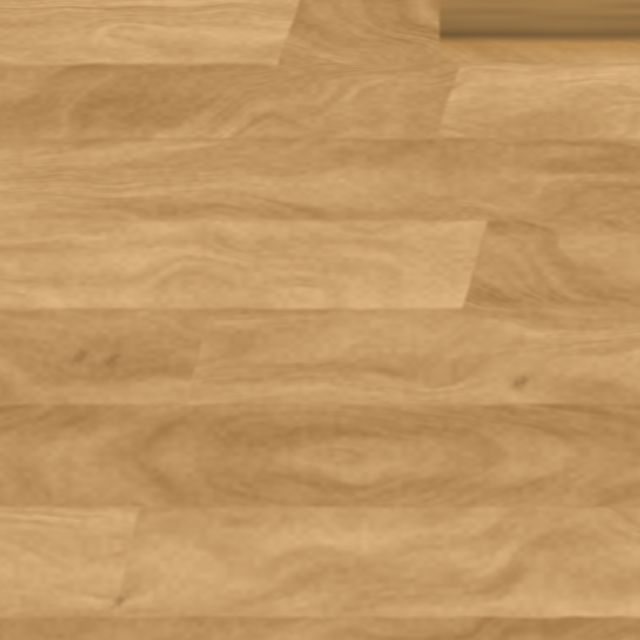
This texture is drawn by a WebGL 1 fragment shader. Its source:

```glsl
precision highp float;
// Oak strip floor: long planks widening toward the viewer, slanted joints, soft grain and knots.

uniform vec2 u_resolution;

#define DARK_OAK vec3(0.632, 0.470, 0.268)
#define LIGHT_OAK vec3(0.858, 0.704, 0.502)
#define OCHRE vec3(0.71, 0.53, 0.28)
#define SHADE_BOARD vec3(0.585, 0.450, 0.275)
#define KNOT_COLOR vec3(0.46, 0.31, 0.15)
#define ROW_HEIGHT 0.1107   // height of the second row
#define ROW_GROWTH 0.00556  // quadratic widening per row
#define FIRST_SEAM 0.1
#define EDGE_BLUR 0.0045
#define JOINT_SLANT 0.038
#define RING_CONTRAST 0.50
#define FIBRE_CONTRAST 0.30

float hash(vec2 p) {
  vec3 q = fract(p.xyx * 0.1031);
  q += dot(q, q.yzx + 33.33);
  return fract((q.x + q.y) * q.z);
}

float noise(vec2 p) {
  vec2 i = floor(p), f = fract(p);
  f = f * f * (3.0 - 2.0 * f);
  return mix(mix(hash(i), hash(i + vec2(1.0, 0.0)), f.x),
             mix(hash(i + vec2(0.0, 1.0)), hash(i + vec2(1.0, 1.0)), f.x), f.y);
}

// Entry i (0 to 7) of two packed vectors
float pick(vec4 a, vec4 b, float i) {
  vec4 k = vec4(0.0, 1.0, 2.0, 3.0);
  return dot(a, 1.0 - min(abs(k - i), 1.0)) + dot(b, 1.0 - min(abs(k + 4.0 - i), 1.0));
}

// Distance from the top to row coordinate, and back
float rowAt(float y) {
  float a = ROW_HEIGHT, b = ROW_GROWTH;
  return 1.0 + (sqrt(a * a + 4.0 * b * (y - FIRST_SEAM)) - a) / (2.0 * b);
}

float seamAt(float row) {
  float n = row - 1.0;
  return FIRST_SEAM + n * (ROW_HEIGHT + n * ROW_GROWTH);
}

// Bent growth rings, broad streaks and fine fibres, centred on zero
float grain(vec2 p, float seed, float tilt, float arch) {
  vec2 offset = vec2(seed * 17.3, seed * 9.1);
  float bend = noise(p * vec2(3.6, 1.5) + offset)
             + 0.35 * noise(p * vec2(11.0, 3.5) + offset);
  float straight = p.y + 0.9 * bend + tilt * p.x;
  float arched = 1.9 * length(vec2(1.5 * (p.x - 0.52), p.y - 0.5)) + 0.45 * bend;
  float height = mix(straight, arched, arch);
  float rings = 0.5 * noise(vec2(p.x * 4.0, height * 6.0) + offset)
              + 0.5 * noise(vec2(p.x * 9.0, height * 12.0) + offset);
  float streaks = noise(vec2(p.x * 2.5, p.y * 5.0 + bend) + offset);
  float fibres = 0.45 * noise(vec2(p.x * 30.0, height * 20.0) + offset)
               + 0.55 * noise(p * vec2(95.0, 20.0) + offset);
  return RING_CONTRAST * (rings - 0.5) + 0.30 * (streaks - 0.5)
       + FIBRE_CONTRAST * (fibres - 0.5);
}

// One row of floor: two planks meeting at a slanted joint
vec3 plankRow(vec2 p, float row) {
  float top = seamAt(row);
  float v = (p.y - top) / (seamAt(row + 1.0) - top);
  float joint = pick(vec4(0.453, 0.70, 2.0, 0.742), vec4(0.31, 2.0, 0.198, 2.0), row);
  float leftTone = pick(vec4(0.79, 0.43, 0.50, 0.74), vec4(0.44, 0.38, 0.73, 0.48), row);
  float rightTone = pick(vec4(0.46, 0.74, 0.50, 0.39), vec4(0.55, 0.38, 0.64, 0.48), row);
  float leftTilt = pick(vec4(0.3, 2.6, 0.2, -0.6), vec4(0.2, 0.0, -0.4, 1.0), row);
  float rightTilt = pick(vec4(-3.0, 1.5, 0.0, -4.0), vec4(0.3, 0.0, 0.3, 0.0), row);
  float arch = 1.0 - min(abs(row - 5.0), 1.0);
  float d = p.x - joint + JOINT_SLANT * (v - 0.5);
  float side = smoothstep(-EDGE_BLUR, EDGE_BLUR, d);
  vec2 q = vec2(p.x, v);
  float tone = mix(leftTone + grain(q, row * 2.0 + 3.0, leftTilt, arch),
                   rightTone + grain(q, row * 2.0 + 4.0, rightTilt, arch), side);
  // Seam shade and lit lower edge come and go along the plank
  float patchy = noise(vec2(p.x * 5.0, row * 7.3));
  tone -= 0.16 * patchy * exp(-9.0 * max(v, 0.0));
  tone += 0.12 * (1.0 - patchy) * smoothstep(0.7, 1.0, v);
  return mix(DARK_OAK, LIGHT_OAK, tone);
}

void main() {
  vec2 p = gl_FragCoord.xy / u_resolution;
  p.y = 1.0 - p.y;

  // Blend the two rows around the nearest, slightly wavering seam
  vec2 w = p + 0.003 * (vec2(noise(p * 45.0), noise(p * 30.0 + 50.0)) - 0.5);
  float seam = floor(rowAt(w.y) + 0.5);
  float below = smoothstep(-EDGE_BLUR, EDGE_BLUR, w.y - seamAt(seam));
  vec3 color = mix(plankRow(w, seam - 1.0), plankRow(w, seam), below);

  // Small tilted knots with a faint halo
  vec4 knotX = vec4(0.185, 0.176, 0.126, 0.814);
  vec4 knotY = vec4(0.941, 0.561, 0.557, 0.597);
  for (int i = 0; i < 4; i++) {
    float k = float(i);
    vec2 d = p - vec2(pick(knotX, vec4(0.0), k), pick(knotY, vec4(0.0), k));
    d.y += 0.5 * d.x;
    float r = length(d / vec2(0.012, 0.008)) + 0.6 * (noise(p * 160.0) - 0.5);
    float strength = mix(0.5, 0.25, hash(vec2(k, 2.0)));
    color = mix(color, KNOT_COLOR, strength * exp(-r * r) + 0.08 * exp(-0.4 * r * r));
  }

  // Shaded board in the upper right corner and its warm shadow
  float corner = smoothstep(-0.004, 0.004, p.x - 0.687);
  float shadow = 1.0 - smoothstep(0.05, 0.11, p.y);
  color = mix(color, OCHRE, 0.75 * corner * shadow);
  float streak = noise(vec2(p.x * 9.0, p.y * 110.0)) - 0.5;
  vec3 board = SHADE_BOARD * (1.0 + 0.12 * streak + 0.06 * (1.0 - p.y / 0.03));
  board *= 1.0 - 0.18 * smoothstep(0.038, 0.058, p.y);
  color = mix(color, board, corner * (1.0 - smoothstep(0.052, 0.070, p.y)));

  gl_FragColor = vec4(color, 1.0);
}
```
